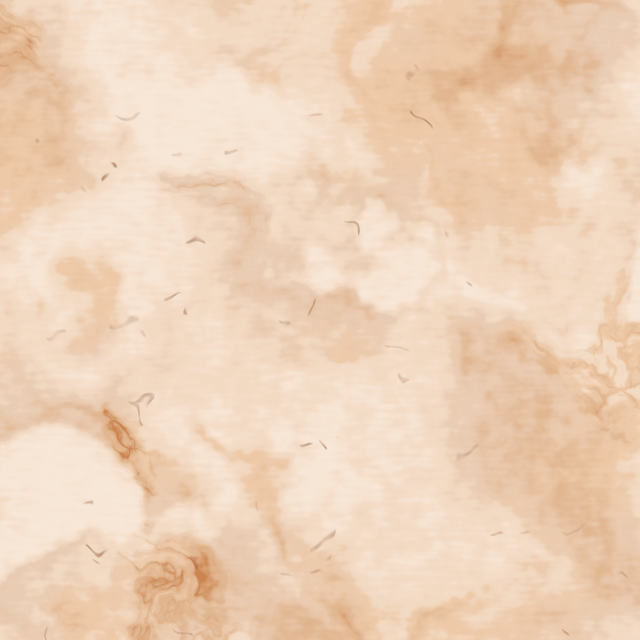
Reproduce this texture procedurally as a WebGL 1 fragment shader.

```glsl
precision highp float;
// Aged cream paper with tea-like stains, pale blots, rusty creases and small flecks.

uniform vec2 u_resolution;

#define STAIN_LEVEL 0.50
#define STAIN_CONTRAST 0.95
#define STAIN_SCALE 3.0
#define WARP 0.20
#define BLOT_SCALE 4.2
#define BLOT_STRENGTH 0.80
#define CREASE_STRENGTH 0.42
#define RUST_STRENGTH 0.62
#define MOTTLE 0.20
#define FIBRE 0.07
#define FLECK_SCALE 14.0

const vec3 CREAM = vec3(0.97, 0.905, 0.845);
const vec3 SAND  = vec3(0.95, 0.85, 0.76);
const vec3 ROSE  = vec3(0.915, 0.80, 0.705);
const vec3 TAN   = vec3(0.93, 0.79, 0.66);
const vec3 OCHRE = vec3(0.88, 0.71, 0.56);
const vec3 RUST  = vec3(0.80, 0.52, 0.31);
const vec3 BROWN = vec3(0.60, 0.41, 0.28);

vec2 hash2(vec2 c) {
  vec3 q = fract(c.xyx * vec3(0.1031, 0.1030, 0.0973));
  q += dot(q, q.yzx + 33.33);
  return fract((q.xx + q.yz) * q.zy);
}

float cornerSlope(vec2 cell, vec2 corner, vec2 f) {
  float angle = 6.2832 * hash2(cell + corner).x;
  return dot(vec2(cos(angle), sin(angle)), f - corner);
}

float gradientNoise(vec2 p) {
  vec2 i = floor(p), f = fract(p);
  vec2 u = f * f * f * (f * (f * 6.0 - 15.0) + 10.0);
  float low = mix(cornerSlope(i, vec2(0.0), f), cornerSlope(i, vec2(1.0, 0.0), f), u.x);
  float high = mix(cornerSlope(i, vec2(0.0, 1.0), f), cornerSlope(i, vec2(1.0), f), u.x);
  return 1.6 * mix(low, high, u.y);
}

float fbm(vec2 p) {
  float sum = 0.0, gain = 0.5;
  for (int i = 0; i < 5; i++) {
    sum += gain * gradientNoise(p);
    p = mat2(1.6, 1.2, -1.2, 1.6) * p + 17.3;
    gain *= 0.5;
  }
  return sum;
}

// Pale rounded blots: x is the cover, y is the darker tide mark around them.
vec2 paleBlots(vec2 p) {
  vec2 blots = vec2(0.0);
  for (int j = -1; j <= 1; j++) {
    for (int i = -1; i <= 1; i++) {
      vec2 cell = floor(p) + vec2(float(i), float(j));
      vec2 place = hash2(cell + 11.0), shape = hash2(cell + 47.0), pick = hash2(cell + 83.0);
      vec2 offset = p - cell - 0.5 - 0.7 * (place - 0.5);
      float d = length(offset * vec2(1.0, mix(0.85, 1.5, pick.y))) - mix(0.28, 0.62, shape.x);
      float blur = mix(0.06, 0.32, shape.y), keep = step(0.46, pick.x);
      float ring = (d - 0.08) / 0.09;
      blots.x = max(blots.x, keep * (1.0 - smoothstep(-blur, blur, d)));
      blots.y = max(blots.y, keep * (1.0 - shape.y) * exp(-ring * ring));
    }
  }
  return blots;
}

// Short curved fibres, denser towards the bottom.
float flecks(vec2 p) {
  float ink = 0.0;
  for (int j = -1; j <= 1; j++) {
    for (int i = -1; i <= 1; i++) {
      vec2 cell = floor(p) + vec2(float(i), float(j));
      vec2 place = hash2(cell + 5.0), shape = hash2(cell + 29.0), pick = hash2(cell + 61.0);
      float angle = 2.4 * (shape.x - 0.6), s = sin(angle), c = cos(angle);
      vec2 q = mat2(c, -s, s, c) * (p - cell - place);
      q.y += 1.6 * (pick.y - 0.5) * q.x * q.x;
      float d = length(vec2(max(abs(q.x) - mix(0.04, 0.30, shape.y * shape.y), 0.0), q.y));
      float keep = step(pick.x, mix(0.36, 0.08, cell.y / FLECK_SCALE));
      ink = max(ink, keep * mix(0.25, 0.8, pick.y) * (1.0 - smoothstep(0.01, 0.075, d)));
    }
  }
  return ink;
}

vec3 paperColour(float tone, float warmth) {
  vec3 colour = mix(CREAM, SAND, smoothstep(0.10, 0.40, tone));
  colour = mix(colour, mix(ROSE, TAN, warmth), smoothstep(0.40, 0.60, tone));
  colour = mix(colour, OCHRE, smoothstep(0.60, 1.04, tone));
  return mix(colour, RUST, smoothstep(1.00, 1.50, tone));
}

void main() {
  vec2 p = gl_FragCoord.xy / u_resolution;
  vec2 warped = p + WARP * vec2(fbm(p * 4.0 + 3.0), fbm(p * 4.0 + 71.0));

  // Broad stains, washed out by the blots
  float tone = STAIN_LEVEL + STAIN_CONTRAST * fbm(warped * STAIN_SCALE + 21.0) + 0.12 * (0.5 - p.y);
  vec2 blots = paleBlots(warped * BLOT_SCALE + 7.0);
  tone = mix(tone + 0.16 * blots.y, 0.12, BLOT_STRENGTH * blots.x);

  // Soft upright creases and clumps of rust
  float fold = gradientNoise(warped * vec2(5.0, 2.2) + 9.0);
  float crease = exp(-70.0 * fold * fold) * smoothstep(0.0, 0.5, gradientNoise(p * 4.0 + 40.0));
  float clump = smoothstep(0.12, 0.46, fbm(warped * 2.6 + 33.0)) * (1.0 - 0.8 * blots.x);
  float vein = 1.0 - min(1.0, 2.2 * abs(fbm(warped * vec2(9.0, 12.0) + 55.0)));
  tone += CREASE_STRENGTH * crease + RUST_STRENGTH * clump * (0.15 + vein * vein * vein);

  // Fine mottling and sideways paper fibres
  tone += MOTTLE * fbm(p * 38.0) * (0.35 + clamp(tone, 0.0, 1.2));
  tone += FIBRE * gradientNoise(p * vec2(28.0, 130.0));

  float warmth = smoothstep(-0.20, 0.36, fbm(p * 2.3 + 90.0) + 0.4 * crease + 0.4 * clump);
  vec3 colour = paperColour(tone, warmth);
  float ink = flecks(p * FLECK_SCALE + 0.25 * gradientNoise(p * 30.0));
  colour = mix(colour, BROWN, ink * (0.55 + 0.4 * gradientNoise(p * 60.0)));
  gl_FragColor = vec4(colour, 1.0);
}
```
